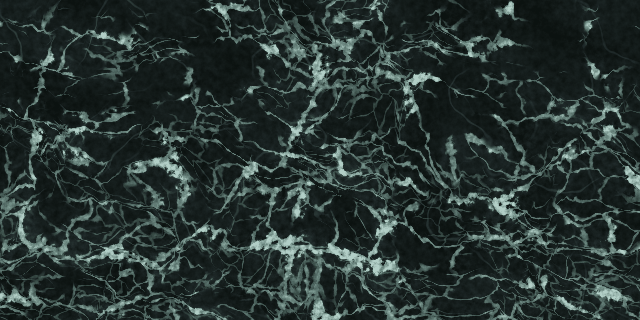
Give the GLSL for this texture, as a Shadertoy shader.

```glsl
// Dark green marble: a near-black ground crossed by a net of pale jade veins.
// Warped Voronoi borders at four scales form the net; gradient noise frays
// the veins, adds cloudy haze and speckle, and a colour ramp tints it all.

const vec3 MARBLE[6] = vec3[6](
    vec3(0.045, 0.07, 0.062), vec3(0.12, 0.16, 0.16), vec3(0.20, 0.27, 0.25),
    vec3(0.31, 0.40, 0.38), vec3(0.45, 0.56, 0.53), vec3(0.70, 0.81, 0.78));

vec2 hash2(vec2 p) {
    vec3 q = fract(p.xyx * vec3(0.1031, 0.1030, 0.0973));
    q += dot(q, q.yzx + 33.33);
    return fract((q.xx + q.yz) * q.zy);
}

float corner(vec2 cell, vec2 offset) {
    float angle = 6.2832 * hash2(cell).x;
    return dot(vec2(cos(angle), sin(angle)), offset);
}

// Gradient noise, roughly -0.7 to 0.7
float gradientNoise(vec2 p) {
    vec2 i = floor(p), f = p - i;
    vec2 u = f * f * f * (f * (f * 6.0 - 15.0) + 10.0);
    vec2 e = vec2(1.0, 0.0);
    return mix(mix(corner(i, f), corner(i + e.xy, f - e.xy), u.x),
               mix(corner(i + e.yx, f - e.yx), corner(i + e.xx, f - e.xx), u.x), u.y);
}

float fbm(vec2 p) {
    float sum = 0.0, amplitude = 0.6;
    for (int i = 0; i < 4; i++) {
        sum += amplitude * gradientNoise(p);
        p = mat2(1.6, 1.2, -1.2, 1.6) * p + 7.3;
        amplitude *= 0.55;
    }
    return sum;
}

vec2 warp(vec2 p, float frequency, float amount) {
    vec2 q = p * frequency;
    return p + amount * vec2(gradientNoise(q + 11.0), gradientNoise(q + 47.0));
}

// Distance to the nearest Voronoi cell border
float borderDistance(vec2 p) {
    vec2 cell = floor(p), f = p - cell;
    vec2 nearCell = vec2(0.0), nearest = vec2(0.0);
    float best = 9.0;
    for (int y = -1; y <= 1; y++)
    for (int x = -1; x <= 1; x++) {
        vec2 g = vec2(x, y);
        vec2 r = g + hash2(cell + g) - f;
        if (dot(r, r) < best) { best = dot(r, r); nearest = r; nearCell = g; }
    }
    float border = 9.0;
    for (int y = -2; y <= 2; y++)
    for (int x = -2; x <= 2; x++) {
        vec2 g = nearCell + vec2(x, y);
        vec2 r = g + hash2(cell + g) - f;
        vec2 gap = r - nearest;
        if (dot(gap, gap) > 0.0001)
            border = min(border, dot(0.5 * (nearest + r), normalize(gap)));
    }
    return border;
}

// x: sharp vein, y: soft haze beside it; fray roughens the vein edge
vec2 veinLayer(vec2 p, vec2 scale, float seed, float thickness, float density, float fray) {
    float d = borderDistance(p * scale + seed) / scale.y;
    float swell = smoothstep(-0.05, 0.55, gradientNoise(p * vec2(6.0, 10.0) + seed)
                             + 0.4 * gradientNoise(p * 27.0 + seed));
    float presence = smoothstep(-0.22, 0.22, gradientNoise(p * vec2(4.0, 6.0) - seed)
                                + 0.5 * gradientNoise(p * 17.0 - seed) + density);
    float width = thickness * mix(0.4, 2.5, swell * swell) * (0.4 + 0.6 * presence);
    width *= clamp(1.0 + 2.2 * fray, 0.15, 2.0);
    float core = 1.0 - smoothstep(width * 0.55, width + 0.6 / iResolution.y, d);
    float haze = exp(-d * 55.0) * (0.25 + swell);
    return vec2(core * mix(0.72, 1.0, swell) * smoothstep(0.0, 0.6, presence), haze * presence);
}

float hairCracks(vec2 p, float seed) {
    float line = abs(gradientNoise(p * vec2(5.0, 4.0) + seed) + 0.04 * gradientNoise(p * 30.0));
    return (1.0 - smoothstep(0.004, 0.025, line))
         * smoothstep(0.0, 0.35, gradientNoise(p * 4.0 - seed));
}

vec3 marbleRamp(float tone) {
    float t = clamp(tone, 0.0, 1.0) * 5.0;
    int i = min(int(t), 4);
    return mix(MARBLE[i], MARBLE[i + 1], t - float(i));
}

void mainImage(out vec4 fragColor, in vec2 fragCoord) {
    vec2 uv = fragCoord / iResolution.y;
    vec2 p = uv + vec2(0.0, 0.12 * uv.x);
    p = warp(warp(p, 2.6, 0.10), 9.0, 0.038);
    p = warp(warp(p, 25.0, 0.018), 60.0, 0.007);

    // Quiet slabs in the upper corners, crowded veins elsewhere
    float quiet = smoothstep(0.52, 0.68, uv.y) * smoothstep(0.15, 0.4, abs(uv.x - 1.05));
    float density = 0.06 - 0.28 * quiet;

    float cloud = fbm(p * vec2(4.0, 5.0) + 5.0);
    float grain = fbm(uv * 48.0);
    vec2 broad = veinLayer(p, vec2(2.3, 3.8), 3.7, 0.0085, density + 0.08, grain);
    vec2 net = veinLayer(p, vec2(4.6, 8.0), 21.3, 0.0075, density, grain);
    vec2 fine = veinLayer(p, vec2(9.0, 15.0), 58.9, 0.0050, density - 0.06, grain);
    vec2 thread = veinLayer(p, vec2(17.0, 27.0), 83.1, 0.0030, density - 0.16, grain);

    // Mottled ground with green clouds around the veins
    float tone = 0.065 + 0.14 * cloud + 0.13 * grain;
    float haze = broad.y + net.y + 0.6 * fine.y;
    tone += haze * (0.17 + 0.25 * cloud + 0.40 * grain);
    tone += 0.22 * hairCracks(uv, 13.0) + 0.18 * hairCracks(uv.yx, 31.0);

    float vein = max(max(broad.x, net.x), max(0.82 * fine.x, 0.55 * thread.x));
    tone = mix(tone, 0.92 + 0.55 * grain + 0.15 * cloud, vein);
    fragColor = vec4(marbleRamp(tone), 1.0);
}
```
